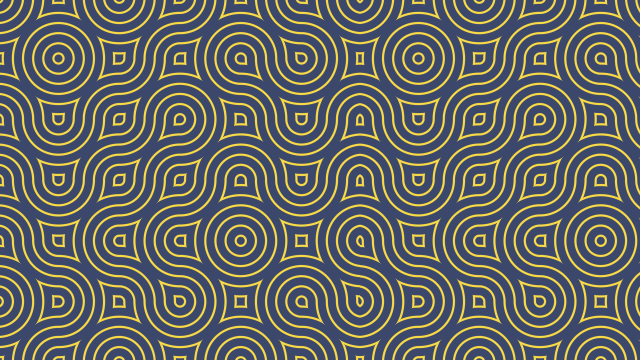
Reproduce this pattern procedurally as a Shadertoy shader.

```glsl
// Truchet tiling of concentric yellow arcs on slate blue, in a repeating square block.

const vec3 SLATE = vec3(0.23, 0.28, 0.42);
const vec3 YELLOW = vec3(0.98, 0.86, 0.28);
const float CELLS_PER_BLOCK = 5.925; // six cells, slightly cropped at the block edges
const float RINGS_PER_CELL = 6.0;
const float HALF_LINE = 0.0178;      // in cell widths

// One bit per column, one entry per row from the top: set bits mirror the cell.
const int ROW_BITS[6] = int[6](13, 38, 46, 46, 16, 11);

bool arcsFromTopLeft(ivec2 cell) {
    return ((ROW_BITS[cell.y] >> cell.x) & 1) == 1;
}

// Distance to the nearer of the two opposite corners that carry arcs.
float cornerDistance(vec2 f, bool fromTopLeft) {
    if (!fromTopLeft) f.x = 1.0 - f.x;
    return min(length(f), length(1.0 - f));
}

// Distance to the closest of the evenly spaced rings.
float ringDistance(float radius, float rings) {
    return abs(fract(radius * rings) - 0.5) / rings;
}

void mainImage(out vec4 fragColor, in vec2 fragCoord) {
    // Square blocks as tall as the canvas, with y running downwards
    vec2 p = fragCoord / iResolution.y;
    vec2 block = fract(vec2(p.x, 1.0 - p.y));

    // Cells are centred inside the block
    vec2 grid = (block - 0.5) * CELLS_PER_BLOCK + 3.0;
    ivec2 cell = clamp(ivec2(floor(grid)), ivec2(0), ivec2(5));

    // Concentric lines with smoothed edges
    float radius = cornerDistance(fract(grid), arcsFromTopLeft(cell));
    float edge = ringDistance(radius, RINGS_PER_CELL) - HALF_LINE;
    float soft = 0.7 * CELLS_PER_BLOCK / iResolution.y;
    float line = 1.0 - smoothstep(-soft, soft, edge);

    fragColor = vec4(mix(SLATE, YELLOW, line), 1.0);
}
```
